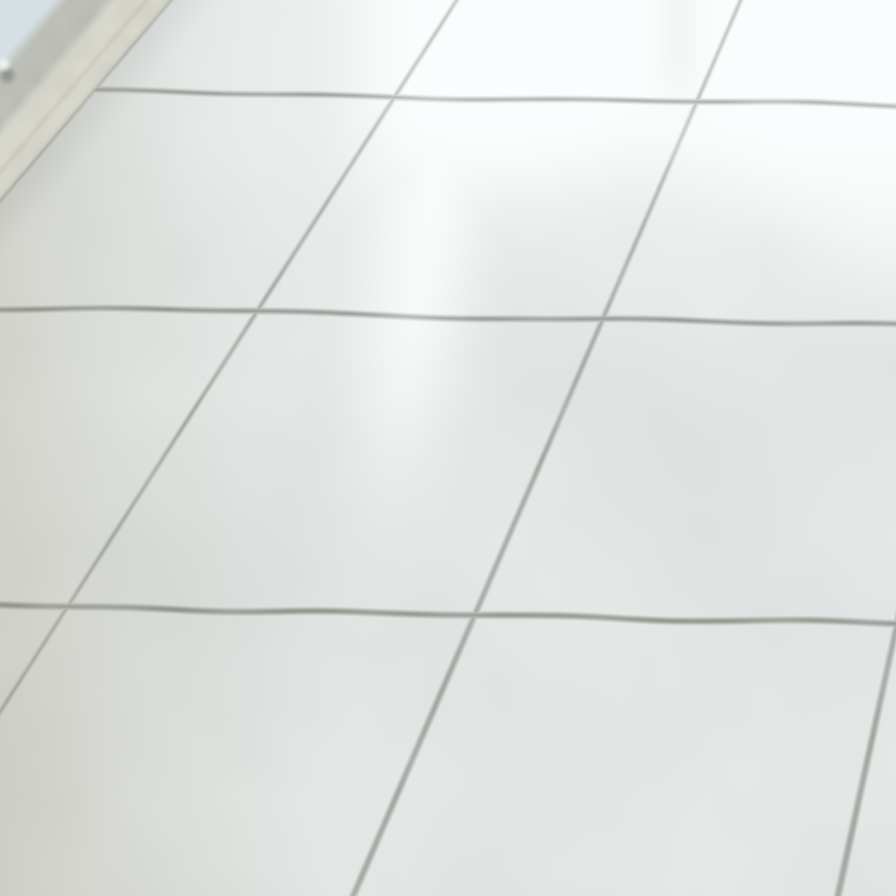
A WebGL 2 fragment shader for this texture:

```glsl
#version 300 es
precision highp float;
// Pale square floor tiles in perspective, with grey grout, window glare and a skirting board.

uniform vec2 u_resolution;
out vec4 fragColor;

const vec3 TILE_WARM = vec3(0.805, 0.805, 0.775);
const vec3 TILE_COOL = vec3(0.882, 0.900, 0.893);
const vec3 GLARE = vec3(0.975, 0.994, 0.992);
const vec3 GROUT = vec3(0.530, 0.545, 0.510);
const vec3 SKIRTING = vec3(0.835, 0.835, 0.795);
const vec3 LEDGE = vec3(0.735, 0.745, 0.715);
const vec3 WALL = vec3(0.840, 0.880, 0.890);

const vec2 VANISH = vec2(1.482, 1.889); // vanishing point, relative to the middle seam
const float SEAM_TILT = 0.02;
const float SEAM_Y = 0.3444;            // middle seam, measured from the top
const float COLUMN_X = 0.2852;
const float COLUMN_STEP = 0.3867;
const float ROW_RATE = 3.534;

float hash(vec2 cell) {
    return fract(sin(dot(cell, vec2(127.1, 311.7))) * 43758.55);
}

vec2 gradient(vec2 cell) {
    float angle = 6.2832 * hash(cell);
    return vec2(cos(angle), sin(angle));
}

float gradientNoise(vec2 p) {
    vec2 i = floor(p), f = fract(p);
    vec2 w = f * f * f * (f * (f * 6.0 - 15.0) + 10.0);
    vec2 e = vec2(1.0, 0.0);
    float low = mix(dot(gradient(i), f), dot(gradient(i + e), f - e), w.x);
    float high = mix(dot(gradient(i + e.yx), f - e.yx), dot(gradient(i + 1.0), f - 1.0), w.x);
    return mix(low, high, w.y);
}

float band(float v, float lo, float hi, float soft) {
    return smoothstep(lo - soft, lo + soft, v) - smoothstep(hi - soft, hi + soft, v);
}

float stroke(float dist, float halfWidth, float soft) {
    return 1.0 - smoothstep(halfWidth - soft, halfWidth + soft, abs(dist));
}

// Signed depth below the middle seam
float seamDepth(vec2 p) {
    return 1.0 - p.y - SEAM_TILT * p.x - SEAM_Y;
}

// Canvas position to tile column and row; the last column is a little wider
vec2 floorCoord(vec2 p, float depth) {
    float scale = VANISH.y / (depth + VANISH.y);
    float x = VANISH.x - (VANISH.x - p.x) * scale;
    float column = (x - COLUMN_X) / COLUMN_STEP;
    return vec2(column - 0.036 * max(column - 1.0, 0.0), ROW_RATE * depth * scale);
}

// Canvas distance covered by one unit of column and of row
vec2 floorScale(vec2 p, float depth) {
    float scale = VANISH.y / (depth + VANISH.y);
    float slope = (VANISH.x - p.x) / (depth + VANISH.y);
    return vec2(COLUMN_STEP / (scale * sqrt(1.0 + slope * slope)), 1.0 / (ROW_RATE * scale * scale));
}

// Window light reflected in the glaze
float glareAmount(vec2 p) {
    float x = p.x - 0.14 * (p.y - 0.7);
    float drift = 0.06 * gradientNoise(p * 5.0);
    float streak = band(x, 0.425, 0.515, 0.065) * smoothstep(0.30, 0.72, p.y);
    float farLight = smoothstep(0.70, 0.88, p.y + drift) * smoothstep(0.34, 0.47, p.x);
    float side = 0.8 * smoothstep(0.76, 1.0, p.x) * smoothstep(0.56, 0.80, p.y);
    float spread = 0.5 * smoothstep(0.0, 0.45, p.x) * smoothstep(0.50, 1.0, p.y);
    float mullion = 0.3 * band(p.x, 0.74, 0.775, 0.025) * smoothstep(0.84, 0.94, p.y);
    float lit = 1.0 - (1.0 - max(streak, farLight)) * (1.0 - max(side, spread));
    return clamp(lit - mullion, 0.0, 1.0);
}

vec3 tileColor(vec2 p, vec2 tile, float glare) {
    vec3 color = mix(TILE_WARM, TILE_COOL, smoothstep(-0.08, 0.44, p.x + 0.12 * p.y));
    color += 0.026 * gradientNoise(p * 4.5) + 0.006 * gradientNoise(p * 17.0);
    color += 0.008 * (hash(floor(tile)) - 0.5);
    return mix(color, GLARE, glare);
}

// Skirting, ledge and wall, by distance from the floor edge
vec3 wallColor(vec2 p, float dist) {
    vec3 color = mix(SKIRTING, LEDGE, smoothstep(0.042, 0.056, dist));
    color = mix(color, WALL, smoothstep(0.080, 0.098, dist));
    color -= 0.05 * stroke(dist - 0.020, 0.002, 0.004);
    color += 0.03 * gradientNoise(p * 38.0) * (1.0 - smoothstep(0.07, 0.09, dist));
    color = mix(color, GROUT, 0.8 * stroke(length(p - vec2(0.008, 0.916)), 0.007, 0.006));
    return mix(color, GLARE, 0.7 * stroke(length(p - vec2(0.004, 0.928)), 0.006, 0.005));
}

void main() {
    vec2 p = gl_FragCoord.xy / u_resolution;
    float soft = max(0.0030, 1.0 / min(u_resolution.x, u_resolution.y));
    float depth = seamDepth(p);
    vec2 tile = floorCoord(p, depth);
    vec2 scale = floorScale(p, depth);
    float glare = glareAmount(p);
    vec3 color = tileColor(p, tile, glare);

    // Grout: nearer lines are wider, cross seams wander a little
    vec2 dist = (tile - round(tile)) * scale;
    dist.y += 0.007 * gradientNoise(vec2(p.x * 5.0, round(tile.y) * 7.3 + 0.4));
    float near = 1.0 - p.y;
    float columnLine = stroke(dist.x, mix(0.0017, 0.0034, near * smoothstep(0.0, 0.5, p.x)), soft);
    float rowLine = stroke(dist.y, mix(0.0022, 0.0034, near), soft);
    float wear = 0.78 + 0.2 * gradientNoise(p * 14.0) - 0.18 * glare;
    color = mix(color, GROUT, max(columnLine * 0.85, rowLine) * wear);

    // Skirting board with a soft shadow at its foot
    float edge = (-1.0 - tile.x) * scale.x;
    color *= 1.0 - 0.05 * smoothstep(-0.05, 0.0, edge);
    vec3 wall = wallColor(p, edge) * (1.0 - 0.07 * stroke(edge, 0.002, 0.005));
    color = mix(color, wall, smoothstep(-soft, soft, edge));

    fragColor = vec4(clamp(color, 0.0, 1.0), 1.0);
}
```
